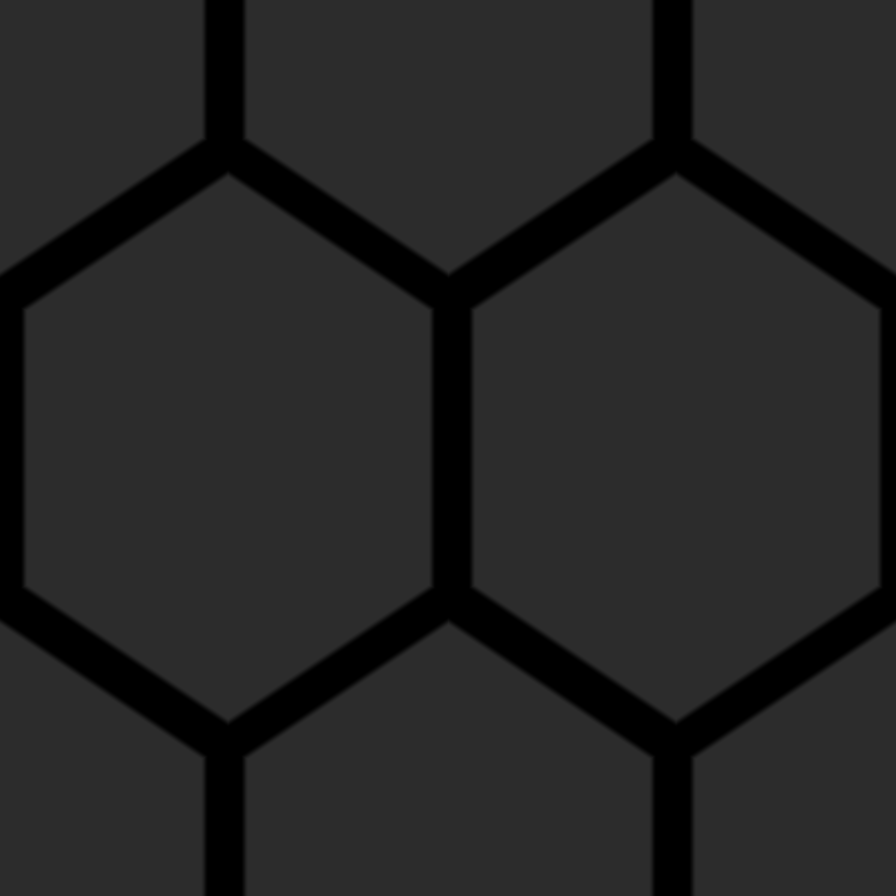
This pattern is drawn by a WebGL 1 fragment shader. Its source:

```glsl
precision highp float;

uniform vec2 u_resolution;

#define COLUMNS 2.0
#define ROW_PAIRS 1.0
#define LINE_HALF_WIDTH 0.0224
#define EDGE_SOFTNESS 0.009
#define EVEN_ROW_SHIFT 0.0007
#define ODD_ROW_SHIFT 0.0046
#define LINE_COLOR vec3(0.0)
#define CELL_COLOR vec3(0.173)

// Signed distance to the nearest pointy-top hexagon of one wrapped lattice
float hexLattice(vec2 p, vec2 center, vec2 period) {
  vec2 q = abs((fract((p - center) / period + 0.5) - 0.5) * period);
  float halfWidth = 0.5 * period.x;
  float tipHeight = period.y / 3.0;
  vec2 slantNormal = normalize(vec2(0.5 * tipHeight, halfWidth));
  float side = q.x - halfWidth;
  float slant = dot(q - vec2(0.0, tipHeight), slantNormal);
  return max(side, slant);
}

void main() {
  vec2 uv = gl_FragCoord.xy / u_resolution;
  vec2 period = 1.0 / vec2(COLUMNS, ROW_PAIRS);

  // Alternate rows are two lattices, half a period apart
  float evenRows = hexLattice(uv, vec2(EVEN_ROW_SHIFT, 0.0), period);
  float oddRows = hexLattice(uv, 0.5 * period + vec2(ODD_ROW_SHIFT, 0.0), period);
  float cellDistance = min(evenRows, oddRows) + LINE_HALF_WIDTH;

  // Soft border, never thinner than a pixel
  float pixel = 1.0 / min(u_resolution.x, u_resolution.y);
  float blur = 0.5 * max(EDGE_SOFTNESS, 1.5 * pixel);
  float line = smoothstep(-blur, blur, cellDistance);

  gl_FragColor = vec4(mix(CELL_COLOR, LINE_COLOR, line), 1.0);
}
```
